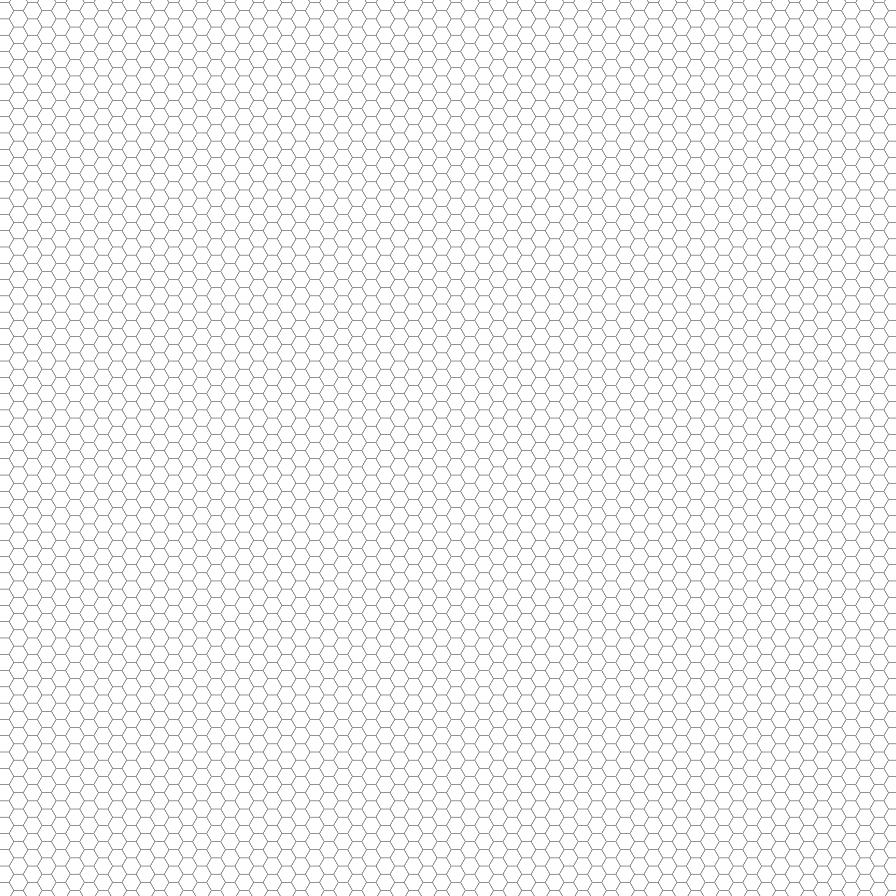
Reproduce this pattern procedurally as a Shadertoy shader.

```glsl
// Fine honeycomb mesh: thin dark outlines of flat-topped regular hexagons on white.
// Two interleaved rectangular lattices give the nearest hexagon centre; the line
// is the exact overlap of its width with the pixel, so hairlines stay even.

#define ROWS 55.0                  // hexagons down the canvas
#define LINE_WIDTH 0.0285          // in hexagon heights
#define OFFSET vec2(0.272, 0.339)  // centre of the first hexagon, in heights
#define PAPER vec3(1.0)
#define INK vec3(0.08)

const vec2 CELL = vec2(1.7320508, 1.0);       // lattice period, in heights
const vec2 SLANT_NORMAL = vec2(0.8660254, 0.5);

// Distance from p to the nearest hexagon edge, in hexagon heights.
float honeycombEdge(vec2 p) {
    vec2 even = mod(p + 0.5 * CELL, CELL) - 0.5 * CELL;
    vec2 odd = mod(p, CELL) - 0.5 * CELL;
    vec2 q = abs(dot(even, even) < dot(odd, odd) ? even : odd);
    return 0.5 - max(q.y, dot(q, SLANT_NORMAL));
}

// Share of a pixel-wide window at distance d that a line covers.
float lineCoverage(float d, float width, float pixel) {
    float low = max(d - 0.5 * pixel, -0.5 * width);
    float high = min(d + 0.5 * pixel, 0.5 * width);
    return clamp((high - low) / pixel, 0.0, 1.0);
}

void mainImage(out vec4 fragColor, in vec2 fragCoord) {
    float pixel = ROWS / iResolution.y;
    vec2 p = fragCoord * pixel - OFFSET;
    float ink = lineCoverage(honeycombEdge(p), LINE_WIDTH, pixel);
    fragColor = vec4(mix(PAPER, INK, ink), 1.0);
}
```
